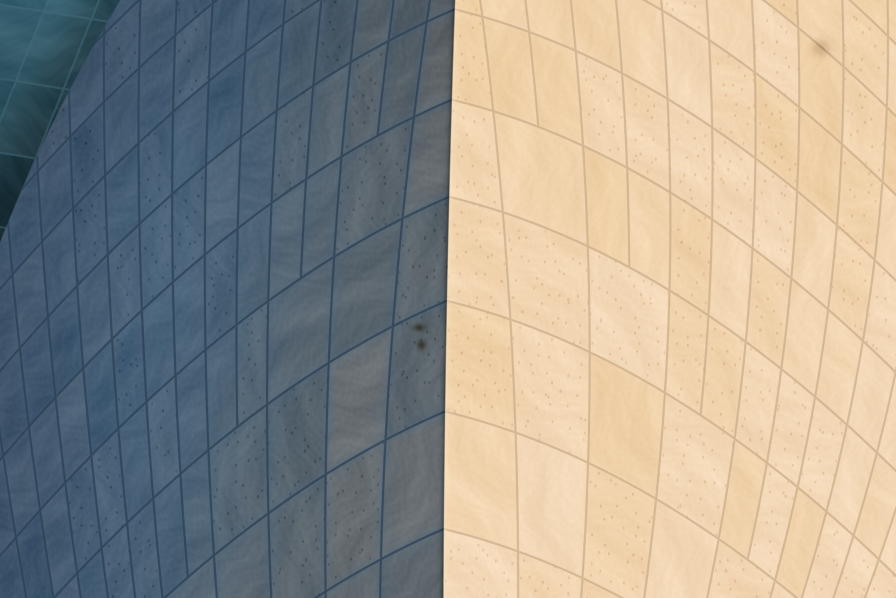
This texture is drawn by a Shadertoy shader. Its source:

```glsl
// Two curved walls of stone tiles meet at a sharp corner: blue shade on the left,
// warm sun on the right. Bent row and column coordinates give the joints,
// while layered sines and cellular noise give the veins and specks.
#define JOINT_WIDTH 0.0014
#define VEIN_SUN 0.017
#define VEIN_SHADE 0.022
#define TILE_VARIATION 0.045
#define SUN_WARM vec3(0.93, 0.80, 0.62)
#define SUN_PALE vec3(0.955, 0.85, 0.72)
#define SHADE_GREY vec3(0.375, 0.405, 0.425)
#define SHADE_BLUE vec3(0.285, 0.385, 0.475)
#define SHADE_DEEP vec3(0.235, 0.315, 0.40)
#define TEAL vec3(0.20, 0.36, 0.42)

float hash(vec2 p) {
    return fract(sin(dot(p, vec2(127.1, 311.7))) * 43758.5);
}

// Quadratic c.x + c.y t + c.z t^2
float curve(vec3 c, float t) {
    return c.x + t * (c.y + t * c.z);
}

// Distance to the nearest scattered point
float cellular(vec2 p) {
    vec2 cell = floor(p), f = fract(p);
    float nearest = 2.0;
    for (int j = -1; j <= 1; j++)
        for (int i = -1; i <= 1; i++) {
            vec2 o = vec2(i, j), id = cell + o;
            vec2 point = o + vec2(hash(id), hash(id + 37.3));
            nearest = min(nearest, length(point - f));
        }
    return nearest;
}

// Wavy stone grain, turned differently in each tile
float veins(vec2 p, float seed, float lean) {
    float a = lean + (seed - 0.5) * 1.5;
    p = mat2(cos(a), sin(a), -sin(a), cos(a)) * p;
    float v = 0.0, freq = 45.0, amp = 0.6;
    for (int i = 0; i < 5; i++) {
        float bend = 1.7 * sin(p.y * freq * 0.3 + seed * 31.0 + float(i));
        v += amp * sin(p.x * freq + bend + seed * 57.0);
        p.x += 0.006 * sin(p.y * 29.0 + seed * 19.0);
        freq *= 1.75;
        amp *= 0.78;
    }
    return v;
}

float jointMask(float d, float px) {
    return 1.0 - smoothstep(JOINT_WIDTH - px * 0.5, JOINT_WIDTH + px, d);
}

float stain(vec2 p, vec2 centre, vec2 size) {
    return exp(-dot((p - centre) / size, (p - centre) / size));
}

// Tile layout: xy = tile id, z = distance to the nearest joint
vec3 tiling(vec2 p, float side, float corner) {
    bool sunny = side > 0.0;
    float dx = abs(p.x - corner);
    vec2 bend = sunny ? vec2(0.24, 0.486) : vec2(0.43, 0.512);
    float level = p.y - dx * (bend.x + bend.y * dx);
    float disc = sqrt(max(0.02117 + 0.02264 * (level - 0.0156), 1e-4));
    float row = (disc - 0.1455) / 0.01132;
    float k = floor(row), slope = bend.x + 2.0 * bend.y * dx;
    float rowGap = min(row - k, k + 1.0 - row) * disc * inversesqrt(1.0 + slope * slope);

    float first = curve(sunny ? vec3(0.803, 0.13, -0.0666) : vec3(0.719, -0.15, 0.0666), p.y);
    float width = curve(sunny ? vec3(0.1514, -0.024, -0.022) : vec3(0.121, -0.03, 0.0), p.y);
    float u = 1.0 + side * (p.x - first) / width;
    float n = max(floor(u), 0.0);
    float gap = n + 1.0 - u;
    if (n > 0.5) gap = min(gap, u - n);
    // Upper and outer tiles are split in two
    if (n > max(k, 0.0) + 0.5) {
        gap = min(gap, abs(u - n - 0.5));
        n += step(0.5, u - n) * 0.5;
    }
    return vec3(n * 2.0 + side * 40.0, k, min(rowGap, gap * width));
}

void mainImage(out vec4 fragColor, in vec2 fragCoord) {
    float px = 1.0 / iResolution.y;
    vec2 p = vec2(fragCoord.x, iResolution.y - fragCoord.y) * px; // y runs downward
    float corner = curve(vec3(0.761, -0.035, 0.0154), p.y);
    float toCorner = p.x - corner, dx = abs(toCorner);
    float side = toCorner > 0.0 ? 1.0 : -1.0;
    vec3 tile = tiling(p, side, corner);
    float seed = hash(tile.xy), tone = hash(tile.xy + 9.7) - 0.5;
    float grain = veins(p, seed, side * 0.55);
    float fine = cellular(p * vec2(150.0, 110.0)) - 0.5;
    float speck = smoothstep(0.13, 0.04, cellular(p * vec2(48.0, 34.0) + seed * 7.0));
    float joint = jointMask(tile.z, px);
    float rim = exp(-tile.z * 130.0);

    // Sunlit wall
    vec3 sun = mix(SUN_WARM, SUN_PALE, clamp(0.42 + 0.35 * p.y + 0.25 * dx + tone * 0.8, 0.0, 1.0));
    sun += vec3(0.7, 1.0, 1.3) * (grain * VEIN_SUN + fine * 0.02);
    sun -= vec3(0.10, 0.15, 0.18) * speck * step(0.45, seed) * 0.6;
    sun = mix(sun, SUN_PALE, rim * 0.35);
    sun = mix(sun, vec3(0.77, 0.65, 0.51), joint * 0.65);
    sun -= vec3(0.12, 0.14, 0.14) * stain(p, vec2(1.373, 0.080), vec2(0.015));

    // Shaded wall, bluer along the rims and away from the corner
    vec3 shade = mix(SHADE_GREY, SHADE_BLUE, smoothstep(0.08, 0.52, dx + 0.22 * (0.5 - p.y)));
    shade = mix(shade, SHADE_DEEP, smoothstep(0.42, 0.78, dx));
    shade *= 0.91 + 0.12 * smoothstep(0.0, 0.45, p.y);
    shade += tone * TILE_VARIATION * vec3(1.3, 0.9, 0.6);
    shade += vec3(1.1, 1.0, 0.9) * (grain * VEIN_SHADE + fine * 0.025);
    shade -= 0.08 * speck * step(0.6, seed);
    shade = mix(shade, vec3(0.29, 0.395, 0.49), rim * 0.45);
    shade = mix(shade, vec3(0.17, 0.245, 0.32), joint * 0.75);
    float dirt = stain(p, vec2(0.701, 0.548), vec2(0.010, 0.006))
               + stain(p, vec2(0.705, 0.577), vec2(0.007, 0.008));
    shade = mix(shade, vec3(0.18, 0.17, 0.13), min(dirt, 1.0) * 0.8);

    // Teal wall behind the far left rim
    float behind = (curve(vec3(0.201, -0.6, 0.256), p.y) - p.x) * 0.86;
    vec2 grid = vec2((p.x + 0.4 * p.y) / 0.085 + 0.05, (p.y - 0.16 * p.x) / 0.124 - 0.06);
    vec2 edge = abs(fract(grid + 0.5) - 0.5) * vec2(0.079, 0.122);
    float tealSeed = hash(floor(grid) + 71.0);
    vec3 teal = TEAL * (1.02 - 0.9 * p.y) * mix(0.72, 1.0, smoothstep(0.0, 0.09, behind));
    teal += 0.02 * veins(p, tealSeed, 0.8) + 0.04 * (tealSeed - 0.5);
    teal = mix(teal, vec3(0.27, 0.43, 0.49), 0.45 * jointMask(min(edge.x, edge.y), px));
    shade = mix(shade, teal, smoothstep(-px, px, behind));

    // Corner: dark seam on the shaded side, pale lip on the sunny side
    shade *= 1.0 - 0.5 * exp(-dx * 260.0);
    sun = mix(sun, vec3(0.98, 0.90, 0.77), 0.6 * exp(-dx * 180.0));
    vec3 color = mix(shade, sun, smoothstep(-px, px, toCorner));
    fragColor = vec4(clamp(color, 0.0, 1.0), 1.0);
}
```
